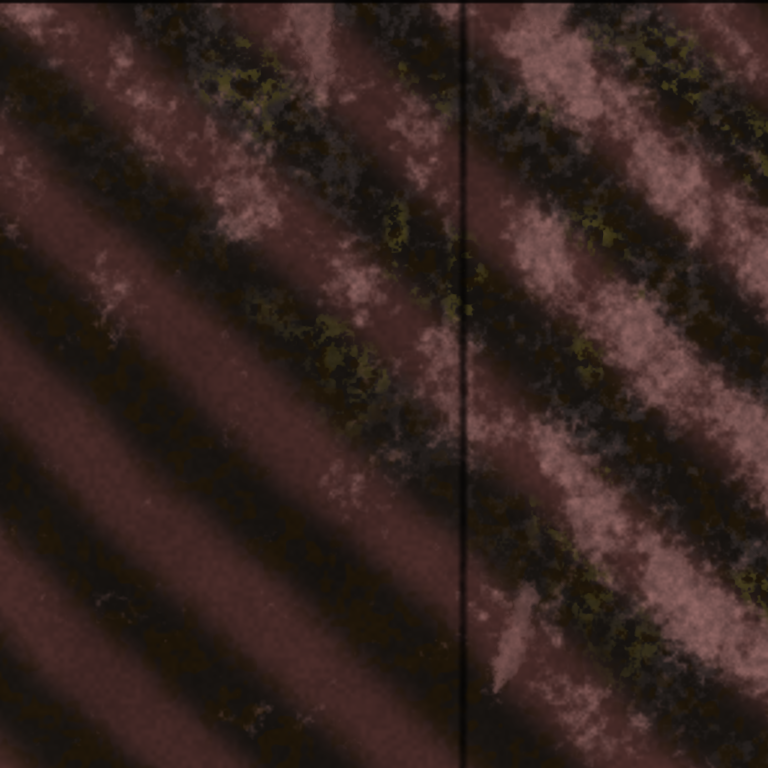
This texture is drawn by a WebGL 2 fragment shader. Its source:

```glsl
#version 300 es
precision highp float;
// Diagonal corrugated rust-red metal with flaking pink wear, damp troughs and a dark seam.
uniform vec2 u_resolution;
out vec4 fragColor;

const vec3 TROUGH = vec3(0.092, 0.076, 0.064);
const vec3 RUST   = vec3(0.262, 0.155, 0.145);
const vec3 FLAKE  = vec3(0.500, 0.352, 0.342);
const vec3 GRIME  = vec3(0.225, 0.192, 0.192);
const vec3 UMBER  = vec3(0.135, 0.085, 0.010);
const vec3 MOSS   = vec3(0.280, 0.250, 0.090);

const float SLOPE = 0.92;         // fall of the ridges per unit of width
const float RIDGE_PITCH = 0.267;  // vertical distance between troughs
const float RIDGE_START = 0.090;
const float PATCH_PITCH = 0.146;  // distance between worn patches along a ridge

float hash(vec2 p) {
  vec3 q = fract(p.xyx * 0.1031);
  q += dot(q, q.yzx + 33.33);
  return fract((q.x + q.y) * q.z);
}

float valueNoise(vec2 p) {
  vec2 i = floor(p), f = fract(p);
  f = f * f * (3.0 - 2.0 * f);
  float low  = mix(hash(i), hash(i + vec2(1, 0)), f.x);
  float high = mix(hash(i + vec2(0, 1)), hash(i + vec2(1, 1)), f.x);
  return mix(low, high, f.y);
}

float fbm(vec2 p, int octaves) {
  float sum = 0.0, weight = 0.5, total = 0.0;
  for (int i = 0; i < octaves; i++) {
    sum += weight * valueNoise(p);
    total += weight;
    weight *= 0.65;
    p = p * 2.03 + 17.3;
  }
  return sum / total;
}

// Coverage of worn patches spaced along each ridge, heaviest on the right.
float patchCover(vec2 p, float ridge, float across) {
  float n = -1.0 - ridge;
  float shift = 0.16 + 0.86 * n - 0.25 * n * n;
  float along = fract(p.x / PATCH_PITCH - shift + 0.5) - 0.5;
  float heavy = smoothstep(0.58, 0.80, p.x);
  float activity = clamp(1.55 - 0.5 * abs(ridge + 2.0), 0.0, 1.0);
  float strength = activity * mix(0.62, 1.0, heavy);
  vec2 q = vec2(along * mix(1.7, 1.0, heavy), across * 2.2);
  return strength * exp(-2.0 * dot(q, q));
}

// Tapering scrape from a to b.
float scrape(vec2 p, vec2 a, vec2 b, float widthA, float widthB, float ragged) {
  vec2 ab = b - a;
  float t = clamp(dot(p - a, ab) / dot(ab, ab), 0.0, 1.0);
  float d = length(p - a - ab * t) - mix(widthA, widthB, t) + ragged;
  return 1.0 - smoothstep(-0.012, 0.007, d);
}

// Soft line centred on zero.
float line(float d, float halfWidth, float blur) {
  return 1.0 - smoothstep(halfWidth - blur, halfWidth + blur, abs(d));
}

void main() {
  vec2 uv = gl_FragCoord.xy / u_resolution;
  vec2 p = vec2(uv.x, 1.0 - uv.y);  // measured down from the top edge

  // Corrugation: troughs fall on whole phases
  float wobble = 0.035 * (fbm(p * 5.0, 2) - 0.5);
  float phase = (p.y - SLOPE * p.x - RIDGE_START + wobble) / RIDGE_PITCH;
  float ridge = floor(phase);
  float across = fract(phase) - 0.5;
  float height = 0.5 + 0.5 * cos(6.28319 * across);
  float lit = smoothstep(0.03, 1.0, height);
  vec3 color = mix(TROUGH, RUST, lit);
  color *= 0.86 + 0.28 * fbm(p * 7.0 + 70.0, 3);

  // Damp stains and sparse moss gather in the troughs of the upper right
  float coarse = fbm(p * 14.0 + 4.0, 4);
  float fine = fbm(p * 72.0 + 9.0, 3);
  float damp = smoothstep(-0.15, 0.25, p.x - p.y + 0.10);
  float hollow = 1.0 - smoothstep(0.35, 0.85, height);
  float speckle = smoothstep(0.48, 0.66, fbm(p * 52.0 + 31.0, 2));
  color = mix(color, UMBER, 0.6 * speckle * (1.0 - lit));
  float stain = smoothstep(0.44, 0.66, 0.5 * (coarse + fine));
  color = mix(color, GRIME, 0.6 * damp * hollow * stain);
  float mossPatch = smoothstep(0.56, 0.72, fbm(p * 9.0 + 52.0, 3));
  color = mix(color, MOSS, 0.7 * damp * hollow * mossPatch * smoothstep(0.46, 0.68, fine));

  // Flaked paint: soft body broken up by fine crumbs
  float crumbs = fbm(p * 62.0 + 21.0, 3) - 0.5;
  float flakeNoise = 0.60 * (coarse - 0.5) + 0.50 * crumbs;
  float cover = patchCover(p, ridge, across);
  float wear = smoothstep(0.26, 0.94, cover + 1.7 * flakeNoise);
  float ragged = 0.030 * (fine - 0.5) + 0.035 * (coarse - 0.5);
  float scraped = scrape(p, vec2(0.405, 0.0), vec2(0.415, 0.09), 0.034, 0.016, ragged);
  scraped = max(scraped, scrape(p, vec2(0.715, 0.0), vec2(0.690, 0.12), 0.030, 0.008, ragged));
  scraped = max(scraped, scrape(p, vec2(0.685, 0.78), vec2(0.645, 0.90), 0.020, 0.009, ragged));
  wear = max(wear, 0.75 * scraped);
  color = mix(color, FLAKE * mix(0.72, 1.22, fine), 0.9 * wear);

  // Fine grain, then the seam and the dark top edge
  color *= 0.92 + 0.16 * valueNoise(p * 150.0);
  float seam = line(p.x - 0.603, 0.0045, 0.0045);
  color *= 1.0 - (0.45 + 0.35 * fine) * seam;
  color += 0.03 * line(p.x - 0.615, 0.003, 0.003) * (1.0 - smoothstep(0.0, 0.25, p.y));
  color *= 1.0 - 0.8 * line(p.y, 0.004, 0.002);

  fragColor = vec4(color, 1.0);
}
```
